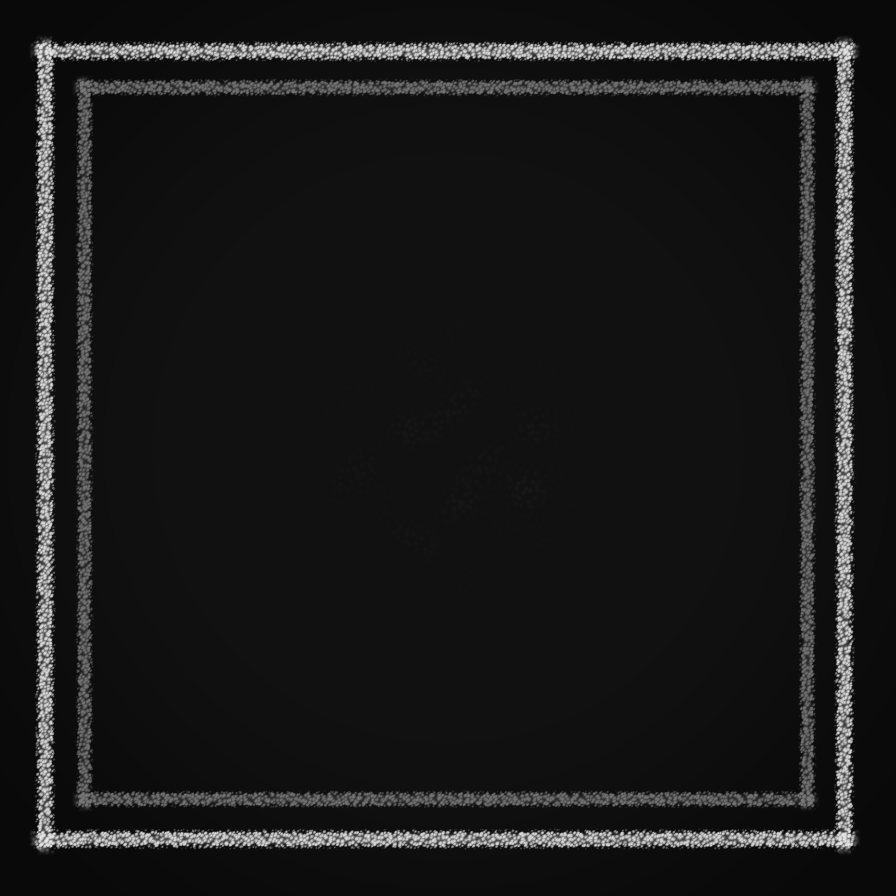
This background is drawn by a Shadertoy shader. Its source:

```glsl
// Two nested chalk frames with crossing corners on a near-black slate.
// Each side is a soft band whose rim and tone are broken up by slanted
// cellular grain; faint dust, shaped by layered sines, lies in the middle.

#define OUTER_BOX vec4(0.0505, 0.0635, 0.9425, 0.9427)
#define INNER_BOX vec4(0.0944, 0.1080, 0.9010, 0.9023)
#define OUTER_HALF_WIDTH 0.0088
#define INNER_HALF_WIDTH 0.0076
#define OUTER_OVERSHOOT 0.0190
#define INNER_OVERSHOOT 0.0150
#define OUTER_TONE 0.90
#define INNER_TONE 0.48
#define GRAIN_SCALE 250.0
#define SLATE_CENTER 0.066
#define SLATE_EDGE 0.035

vec2 hash2(vec2 cell) {
    vec3 h = fract(cell.xyx * vec3(0.1031, 0.1030, 0.0973));
    h += dot(h, h.yzx + 33.33);
    return fract((h.xx + h.yz) * h.zy);
}

// Distance to the nearest scattered point, in cell units.
float cellular(vec2 p) {
    vec2 cell = floor(p), local = fract(p);
    float nearest = 2.0;
    for (int y = -1; y <= 1; y++)
        for (int x = -1; x <= 1; x++) {
            vec2 offset = vec2(x, y);
            vec2 toPoint = offset + hash2(cell + offset) - local;
            nearest = min(nearest, dot(toPoint, toPoint));
        }
    return sqrt(nearest);
}

// Slanted flecks: 1 at a chalk particle, 0 in the gaps.
float chalkGrain(vec2 p) {
    vec2 slanted = vec2(0.62 * (p.x + p.y), 0.82 * (p.y - p.x));
    float fine = cellular(slanted * GRAIN_SCALE);
    float coarse = cellular(slanted * GRAIN_SCALE * 0.53 + 17.0);
    return smoothstep(0.82, 0.12, mix(fine, coarse, 0.3));
}

// q.x runs along the stroke and q.y across it.
float stroke(vec2 q, float center, vec2 span, float halfWidth,
             float overshoot, float grain) {
    float across = abs(q.y - center) / halfWidth + (0.5 - grain) * 0.55;
    float body = smoothstep(1.18, 0.48, across);
    float tips = smoothstep(span.x - overshoot, span.x - overshoot * 0.2, q.x)
               * smoothstep(span.y + overshoot, span.y + overshoot * 0.2, q.x);
    return body * tips * mix(0.26, 1.0, grain);
}

// Four overlapping strokes; box holds left, bottom, right and top.
float chalkFrame(vec2 p, vec4 box, float halfWidth, float overshoot,
                 float grain) {
    float gaps = 1.0;
    for (int side = 0; side < 4; side++) {
        bool vertical = side % 2 == 0;
        vec2 q = vertical ? p.yx : p;
        vec2 span = vertical ? box.yw : box.xz;
        gaps *= 1.0 - 0.94 * stroke(q, box[side], span, halfWidth,
                                    overshoot, grain);
    }
    return 1.0 - gaps;
}

// Sparse dust left near the middle of the board.
float dust(vec2 p) {
    vec2 c = p - vec2(0.51, 0.49);
    float area = smoothstep(0.19, 0.08, length(c));
    float clouds = 0.5 + 0.25 * sin(p.x * 47.0 + 3.0 * sin(p.y * 31.0))
                       + 0.25 * sin(p.y * 61.0 + 2.0 * sin(p.x * 43.0));
    vec2 patchOffset = p - vec2(0.59, 0.455);
    float smudge = exp(-dot(patchOffset, patchOffset) * 2500.0);
    float flecks = smoothstep(0.55, 0.1, cellular(p * 130.0));
    return flecks * (area * clouds * clouds * 0.018 + smudge * 0.025);
}

void mainImage(out vec4 fragColor, in vec2 fragCoord) {
    vec2 p = fragCoord / iResolution.xy;

    // Slate with a gentle vignette
    float vignette = smoothstep(0.28, 0.68, length(p - 0.5));
    float tone = mix(SLATE_CENTER, SLATE_EDGE, vignette) + dust(p);

    // Chalk
    float grain = chalkGrain(p);
    float inner = chalkFrame(p, INNER_BOX, INNER_HALF_WIDTH,
                             INNER_OVERSHOOT, grain);
    float outer = chalkFrame(p, OUTER_BOX, OUTER_HALF_WIDTH,
                             OUTER_OVERSHOOT, grain);
    tone = mix(tone, INNER_TONE, inner);
    tone = mix(tone, OUTER_TONE, outer);

    fragColor = vec4(vec3(tone), 1.0);
}
```
